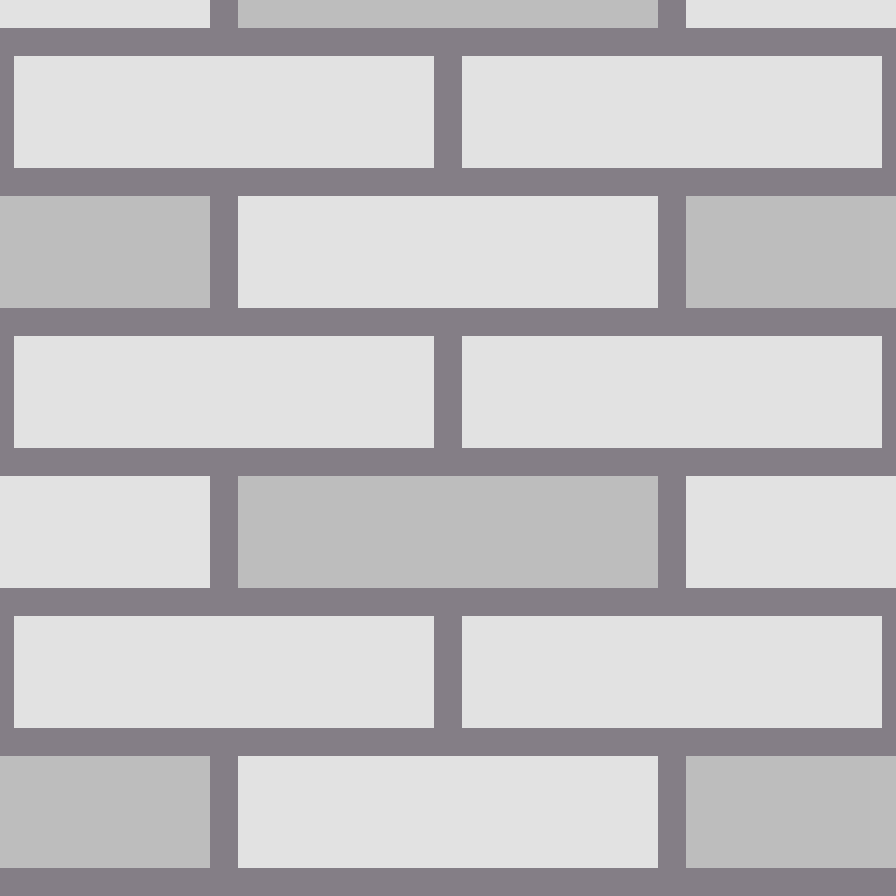
A Shadertoy shader for this pattern:

```glsl
// Flat running-bond brick wall with pale bricks, scattered grey bricks and wide mortar joints.

#define BRICK_PITCH vec2(0.5, 0.15625)   // brick plus one joint, in canvas heights
#define JOINT_WIDTH 0.03125
#define PALE_BRICK  vec3(0.888)
#define GREY_BRICK  vec3(0.741)
#define MORTAR      vec3(0.518, 0.494, 0.525)

// Signed distance to an axis-aligned box centred on the origin.
float boxDistance(vec2 p, vec2 halfSize)
{
    vec2 d = abs(p) - halfSize;
    return length(max(d, 0.0)) + min(max(d.x, d.y), 0.0);
}

// Grey bricks sit in every other course and swap columns each time.
float isGrey(vec2 brickId)
{
    float staggered = 1.0 - mod(brickId.y, 2.0);
    float alternate = 1.0 - mod(brickId.x + floor(brickId.y * 0.5), 2.0);
    return staggered * alternate;
}

void mainImage(out vec4 fragColor, in vec2 fragCoord)
{
    float pixel = 1.0 / iResolution.y;
    vec2 wall = fragCoord * pixel;

    // Courses: the wall starts on a full joint, even courses shift half a brick.
    wall.y -= 0.5 * JOINT_WIDTH;
    vec2 grid = wall / BRICK_PITCH;
    grid.x += 0.5 * (1.0 - mod(floor(grid.y), 2.0));

    vec2 brickId = floor(grid);
    vec2 local = (fract(grid) - 0.5) * BRICK_PITCH;

    // Brick face with a one-pixel smooth edge.
    float edge = boxDistance(local, 0.5 * (BRICK_PITCH - JOINT_WIDTH));
    float coverage = clamp(0.5 - edge / pixel, 0.0, 1.0);

    vec3 brick = mix(PALE_BRICK, GREY_BRICK, isGrey(brickId));
    fragColor = vec4(mix(MORTAR, brick, coverage), 1.0);
}
```
